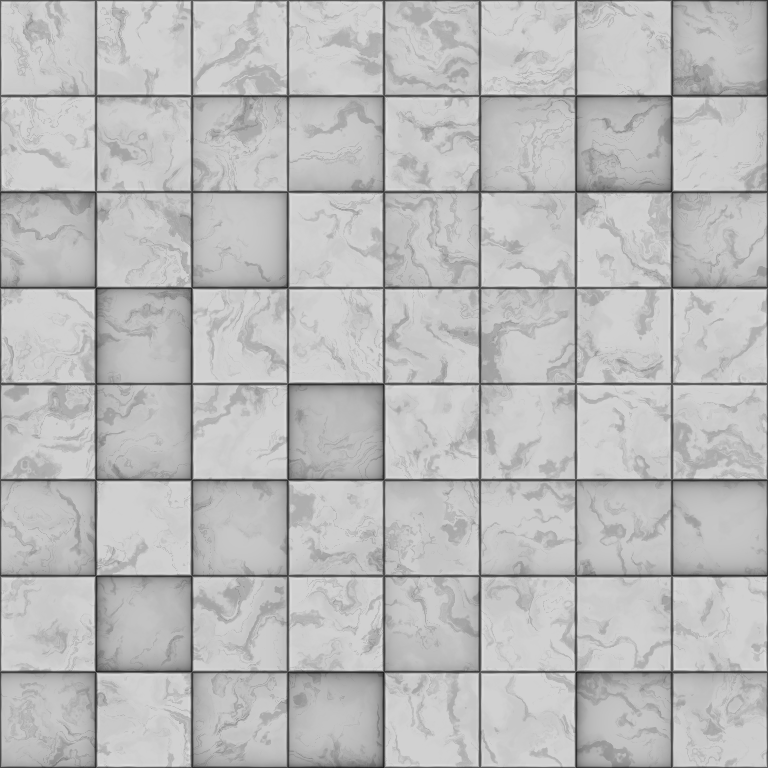
This texture is drawn by a Shadertoy shader. Its source:

```glsl
// Eight by eight grey marble tiles set at uneven depths, with dark joints and soft contact shadows.

const float TILES = 8.0;

float hash(vec2 p) {
    vec3 q = fract(p.xyx * 0.1031);
    q += dot(q, q.yzx + 33.33);
    return fract((q.x + q.y) * q.z);
}

float noise(vec2 p) {
    vec2 i = floor(p), f = fract(p);
    f = f * f * (3.0 - 2.0 * f);
    return mix(mix(hash(i), hash(i + vec2(1, 0)), f.x),
               mix(hash(i + vec2(0, 1)), hash(i + vec2(1, 1)), f.x), f.y);
}

float fbm(vec2 p) {
    float sum = 0.0, weight = 0.516;
    for (int i = 0; i < 5; i++) {
        sum += weight * noise(p);
        p = mat2(0.8, 0.6, -0.6, 0.8) * p * 2.03 + 11.7;
        weight *= 0.5;
    }
    return sum;
}

// How far a tile is sunk: most lie near the surface, a few are deep
float sunk(vec2 cell) {
    return pow(hash(mod(cell, TILES) + 5.3), 3.0);
}

// Marble brightness, with its own direction and cut for every tile
float marble(vec2 local, vec2 cell) {
    float angle = 0.3 + 2.4 * (hash(cell + 21.7) - 0.5);
    float c = cos(angle), s = sin(angle);
    vec2 cut = 40.0 * vec2(hash(cell + 3.1), hash(cell + 47.9));
    vec2 p = mat2(c, s, -s, c) * (local - 0.5) + cut;
    p += 0.9 * (vec2(fbm(p * 2.5), fbm(p * 2.5 + 57.0)) - 0.5);

    vec2 grain = p * vec2(3.0, 8.0);
    float cloud = smoothstep(0.4, 0.75, fbm(p * 3.0 + 19.0));
    float blotch = smoothstep(0.56, 0.76, fbm(grain));
    float thread = 1.0 - smoothstep(0.0, 0.05, abs(fbm(grain * 0.8 + 31.0) - 0.5));
    thread *= smoothstep(0.48, 0.68, fbm(p * 2.2 + 73.0));
    return 0.82 - 0.04 * cloud - 0.13 * blotch - 0.09 * thread;
}

void mainImage(out vec4 fragColor, in vec2 fragCoord) {
    vec2 grid = fragCoord / iResolution.y * TILES;
    vec2 cell = mod(floor(grid), TILES), local = fract(grid);
    float pixel = TILES / iResolution.y;
    float shade = marble(local, cell);
    float depth = sunk(cell);

    // Shadows cast inward by the higher neighbours
    for (int i = 0; i < 4; i++) {
        vec2 side = (i < 2 ? vec2(1, 0) : vec2(0, 1)) * (i % 2 == 0 ? 1.0 : -1.0);
        float away = 0.5 - dot(local - 0.5, side);
        float drop = max(depth - sunk(cell + side), 0.0);
        shade *= 1.0 - drop * (0.34 * exp(-away / 0.045) + 0.16 * exp(-away / 0.2));
    }
    shade *= 1.0 - 0.03 * depth;

    // Worn bevel and dark joint
    vec2 border = min(local, 1.0 - local);
    float edge = min(border.x, border.y);
    float wear = noise(grid * 9.0);
    shade += 0.05 * wear * (1.0 - depth) * (1.0 - smoothstep(0.0, 0.02, abs(edge - 0.03)));
    float joint = smoothstep(0.0, max(0.019 + 0.008 * wear, pixel), edge);
    shade *= mix(0.36, 1.0, joint);

    fragColor = vec4(vec3(shade), 1.0);
}
```
